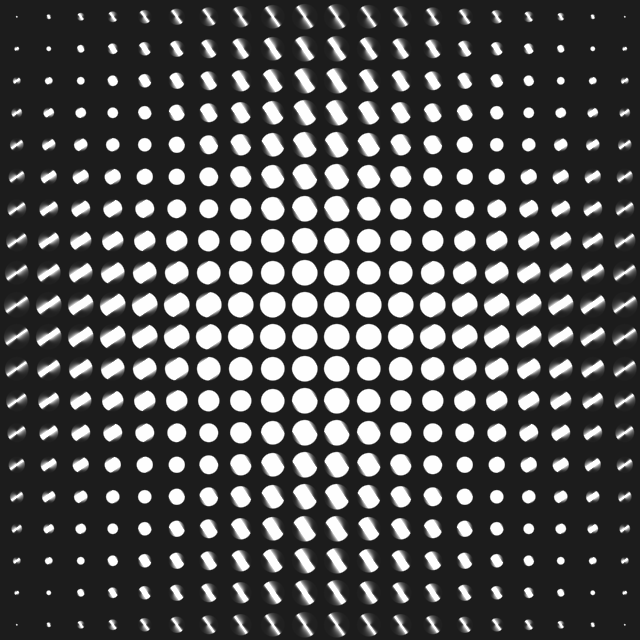
Reproduce this pattern procedurally as a three.js fragment shader.

```glsl
// A grid of white dots on charcoal that shrink away from the centre lines.
// Each cell is a faint disc sized by its nearer axis, crossed by a tilted
// bright band sized by its farther axis, with a soft pinwheel glow.
#define CELLS 20.0
#define OFFSET vec2(0.0012, -0.0012)
#define MAX_RADIUS 0.411
#define SHRINK_POWER 1.2
#define TILT 0.6
#define EDGE 0.04
#define GLOW_MIN 0.018
#define GLOW_MAX 0.085
#define DISC_TINT 0.015

varying vec2 vUv;

const vec3 CHARCOAL = vec3(0.11);
const vec3 WHITE = vec3(0.995);

// Radius in cell units for a distance of 0 to 1 from a centre line.
float radiusAt(float t) {
  return MAX_RADIUS * (1.0 - pow(min(t, 1.0), SHRINK_POWER));
}

// Antialiased coverage of a signed distance, negative inside.
float coverage(float dist) {
  return clamp(0.5 - dist / EDGE, 0.0, 1.0);
}

void main() {
  // Cell index and position within the cell
  vec2 grid = (vUv - OFFSET) * CELLS;
  vec2 p = fract(grid) - 0.5;
  vec2 fromCentre = abs(floor(grid) + 0.5 - 0.5 * CELLS) / (0.5 * CELLS);

  // The larger radius bounds the disc, the smaller one the band
  float radiusX = radiusAt(fromCentre.x);
  float radiusY = radiusAt(fromCentre.y);
  float discRadius = max(radiusX, radiusY);
  float bandHalf = min(radiusX, radiusY);

  // Band axis: tilted in the wide half, turned a right angle in the tall half
  vec2 tilted = vec2(cos(TILT), sin(TILT));
  vec2 turned = vec2(tilted.y, -tilted.x);
  vec2 axis = radiusY > radiusX ? tilted : turned;
  float along = dot(p, axis);
  float across = dot(p, vec2(axis.y, -axis.x));

  // The glow is softer in two opposite quadrants of the disc
  float twist = along * across / max(dot(p, p), 0.0001);
  float softness = mix(GLOW_MIN, GLOW_MAX, clamp(0.5 + twist, 0.0, 1.0));
  float beyond = max(abs(across) - bandHalf, 0.0);
  float light = exp(-beyond / softness);

  // Composite
  float disc = coverage(length(p) - discRadius);
  vec3 discColor = mix(CHARCOAL + DISC_TINT, WHITE, light);
  gl_FragColor = vec4(mix(CHARCOAL, discColor, disc), 1.0);
}
```
